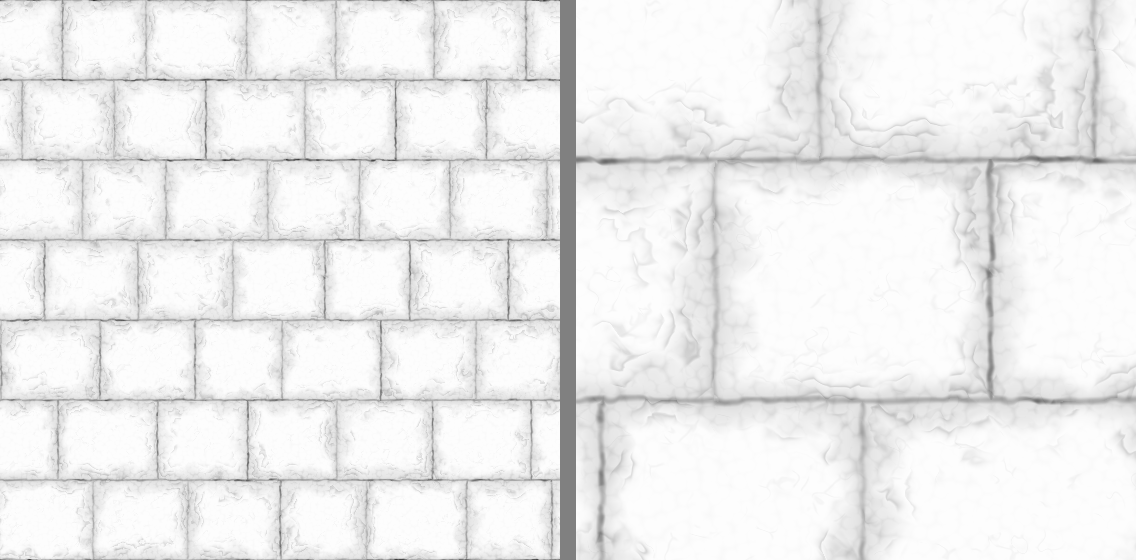
Left, the full canvas; right, a detail of the centre.
A three.js fragment shader for this texture map:

```glsl
#define ROWS 7.0
#define COLS 6.0
#define JOINT_JITTER 0.13
#define JOINT_WIDTH 0.0029
#define CORNER 0.012
#define FRINGE 0.025
#define FRINGE_SHADE 0.075
#define CREASE_STEP 0.0125
#define CREASE_SHADE 0.26
#define GRAIN 0.03
#define STONE vec3(0.992)
#define TAU 6.2831853

varying vec2 vUv;

float hash(vec2 c) {
  vec3 q = fract(c.xyx * vec3(0.1031, 0.1030, 0.0973));
  q += dot(q, q.yzx + 33.33);
  return fract((q.x + q.y) * q.z);
}

// Nearest and second nearest point distances on an n by n wrapping grid
vec2 cells(vec2 p, float n) {
  p *= n;
  vec2 base = floor(p), best = vec2(2.0);
  for (int j = -1; j <= 1; j++)
    for (int i = -1; i <= 1; i++) {
      vec2 c = base + vec2(float(i), float(j));
      vec2 w = mod(c, n) + n;
      float d = length(c + vec2(hash(w), hash(w + 71.0)) - p);
      best = d < best.x ? vec2(d, best.x) : vec2(best.x, min(best.y, d));
    }
  return best;
}

// Layered sines with whole frequencies, so they wrap; about -1 to 1
float waves(vec2 p, float scale, float seed) {
  float v = 0.0;
  for (int i = 0; i < 5; i++) {
    float a = float(i) * 2.4 + seed;
    vec2 k = floor(scale * vec2(cos(a), sin(a)) + 0.5);
    v += sin(TAU * dot(k, p) + a * 1.7 + 1.3 * v);
    scale *= 1.35;
  }
  return v / 2.5;
}

float rowShift(float row) {
  return row < 0.5 ? 0.96 : fract(0.27 + 0.39 * row);
}

float jointAt(float k, float row) {
  return k + JOINT_JITTER * hash(vec2(mod(k, COLS) + 3.0, row + 11.0));
}

float jointInk(float d, float strength) {
  float core = 1.0 - smoothstep(0.0003, JOINT_WIDTH, d);
  return core * strength + 0.10 * exp(-d / 0.0035);
}

// Depth inside a block with rounded corners
float roundedDepth(vec2 inset) {
  vec2 a = CORNER - inset;
  return CORNER - length(max(a, 0.0)) - min(max(a.x, a.y), 0.0);
}

void main() {
  vec2 p = vUv;
  vec2 wobble = vec2(waves(p, 17.0, 1.0), waves(p, 15.0, 4.0));
  vec2 q = p + 0.0009 * wobble;

  // Courses of blocks with uneven widths
  float y = q.y * ROWS;
  float row = mod(floor(y), ROWS);
  float x = q.x * COLS - rowShift(row) + 0.5 * JOINT_JITTER;
  float id = floor(x);
  if (x < jointAt(id, row)) id -= 1.0;
  float left = x - jointAt(id, row);
  float right = jointAt(id + 1.0, row) - x;
  float rise = fract(y);
  vec2 inset = vec2(min(left, right) / COLS, min(rise, 1.0 - rise) / ROWS);
  float blockRand = hash(vec2(mod(id, COLS) + 31.0, row + 5.0));

  // Chipped depth from the block edge
  vec2 bent = p + 0.004 * wobble.yx;
  vec2 chips = cells(bent, 22.0);
  vec2 flakes = cells(bent + 0.003 * wobble, 62.0);
  float chipped = roundedDepth(inset) + 0.026 * (chips.x - 0.5) + 0.008 * (flakes.x - 0.5);
  float reach = FRINGE * mix(0.75, 1.35, blockRand);
  float fringe = 1.0 - smoothstep(0.0, reach, chipped);

  // Broken terraces: sharp on one side, fading on the other
  float patches = smoothstep(-0.25, 0.75, waves(p, 8.0, 7.0 + 3.0 * floor(blockRand * 4.0)));
  float saw = fract(chipped / CREASE_STEP + 0.4 * blockRand);
  float terrace = smoothstep(0.0, 0.18, saw) * exp(-4.5 * saw);
  float crease = terrace * patches * (1.0 - smoothstep(0.8, 1.5, chipped / reach));

  // Faint scratches and grain on the face
  float streak = smoothstep(0.3, 0.9, waves(p, 12.0, 2.0));
  float scratch = (1.0 - smoothstep(0.0, 0.14, flakes.y - flakes.x)) * streak;
  float grain = max(cells(p, 150.0).x - 0.45, 0.0);

  float shade = FRINGE_SHADE * fringe + CREASE_SHADE * crease;
  shade += 0.03 * scratch + GRAIN * grain * (1.0 + 4.0 * fringe);

  // Joints, each with its own darkness and worn stretches
  float k = id + step(right, left);
  float jointRand = hash(vec2(mod(k, COLS) + 51.0, row + 23.0));
  float wear = smoothstep(-0.6, 0.7, waves(p, 19.0, 9.0));
  float upright = mix(0.12, 0.46, jointRand * jointRand) * mix(0.45, 1.0, wear);
  float bedRand = hash(vec2(mod(floor(y + 0.5), ROWS) + 7.0, 83.0));
  float bedWear = smoothstep(-0.1, 0.9, waves(p, 5.0, 5.0)) * mix(0.3, 1.0, wear);
  float level = 0.17 + mix(0.2, 0.5, bedRand) * bedWear;
  float ink = max(jointInk(inset.x, upright), jointInk(inset.y, level));
  ink *= 0.75 + 0.5 * flakes.x;

  gl_FragColor = vec4(clamp((STONE - shade) * (1.0 - ink), 0.0, 1.0), 1.0);
}
```
